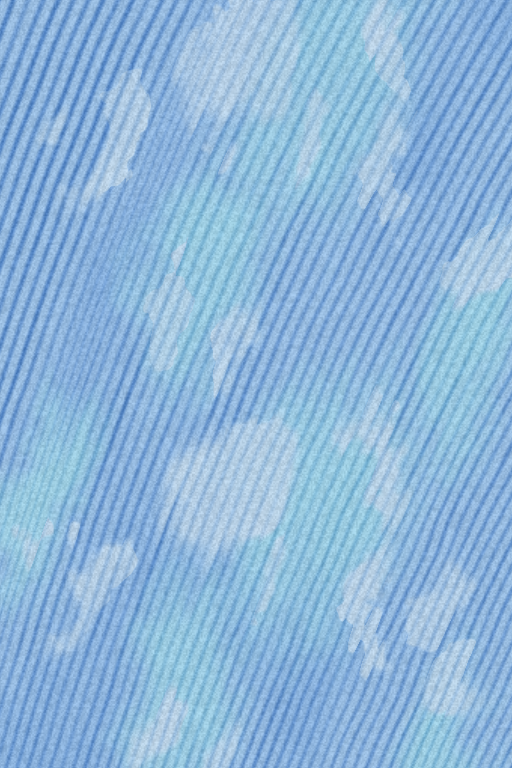
A WebGL 1 fragment shader for this texture:

```glsl
precision highp float;
// Pleated fabric: slanting, slightly fanned folds over a blue watercolour print.
// The print is a set of ragged ellipses, repeated down the cloth and torn along
// the folds; noise adds uneven dye, wavering grooves and a fine woven grain.

uniform vec2 u_resolution;

const float PLEATS = 40.0;              // folds across the width
const float LEAN_LEFT = 0.33;           // sideways run per unit of height
const float LEAN_RIGHT = 0.51;
const float WAVER = 0.13;               // groove wobble, in folds
const float TIGHT_AT = 0.14;            // band of narrow, shallow folds
const float TIGHT_WIDTH = 0.05;
const float TEAR = 0.075;               // print offset from fold to fold
const float GRAIN = 0.10;
const vec2 PRINT_STEP = vec2(-0.04, 0.84);

const vec3 BLUE = vec3(0.60, 0.74, 0.88);
const vec3 BLUE_GROOVE = vec3(0.34, 0.53, 0.77);
const vec3 DEEP_DYE = vec3(0.50, 0.665, 0.855);
const vec3 AQUA = vec3(0.62, 0.81, 0.885);
const vec3 AQUA_GROOVE = vec3(0.44, 0.68, 0.81);
const vec3 PALE = vec3(0.735, 0.825, 0.90);
const vec3 PALE_GROOVE = vec3(0.57, 0.71, 0.85);

float hash(vec2 p) {
  vec3 q = fract(p.xyx * vec3(0.1031, 0.1030, 0.0973));
  q += dot(q, q.yzx + 33.33);
  return fract((q.x + q.y) * q.z);
}

float noise(vec2 p) {
  vec2 i = floor(p), f = fract(p);
  f = f * f * (3.0 - 2.0 * f);
  return mix(mix(hash(i), hash(i + vec2(1.0, 0.0)), f.x),
             mix(hash(i + vec2(0.0, 1.0)), hash(i + 1.0), f.x), f.y);
}

float fbm(vec2 p) {
  float sum = 0.0, gain = 0.5;
  for (int i = 0; i < 4; i++) {
    sum += gain * noise(p);
    p = p * 2.03 + 17.0;
    gain *= 0.5;
  }
  return sum;
}

// Positive inside a slanted ellipse, 1 at its centre.
float blot(vec2 p, vec2 centre, vec2 radius, float slant) {
  vec2 d = p - centre;
  d.x += slant * d.y;
  return 1.0 - length(d / radius);
}

float paleBlots(vec2 p) {
  float m = blot(p, vec2(0.44, 0.12), vec2(0.07, 0.17), 0.1);
  m = max(m, blot(p, vec2(0.53, 0.09), vec2(0.10, 0.15), 0.2));
  m = max(m, blot(p, vec2(0.59, 0.28), vec2(0.035, 0.09), 0.3));
  m = max(m, blot(p, vec2(0.77, 0.09), vec2(0.04, 0.16), -0.1));
  m = max(m, blot(p, vec2(0.755, 0.29), vec2(0.04, 0.10), 0.3));
  m = max(m, blot(p, vec2(0.76, 0.39), vec2(0.035, 0.11), -0.35));
  m = max(m, blot(p, vec2(0.33, 0.60), vec2(0.045, 0.09), 0.2));
  m = max(m, blot(p, vec2(0.47, 0.65), vec2(0.035, 0.10), 0.2));
  m = max(m, blot(p, vec2(0.92, 0.53), vec2(0.09, 0.07), 0.3));
  m = max(m, blot(p, vec2(0.85, 1.18), vec2(0.05, 0.09), 0.2));
  m = max(m, blot(p, vec2(0.12, 0.21), vec2(0.045, 0.035), 0.5));
  // Crescent: one ellipse bitten by another.
  float bite = blot(p, vec2(0.13, 0.29), vec2(0.065, 0.06), 0.2);
  return max(m, min(blot(p, vec2(0.20, 0.31), vec2(0.075, 0.13), 0.5), -bite));
}

float aquaBlots(vec2 p) {
  float m = blot(p, vec2(0.64, 0.16), vec2(0.20, 0.32), 0.25);
  m = max(m, blot(p, vec2(0.40, 0.52), vec2(0.14, 0.26), 0.2));
  m = max(m, blot(p, vec2(0.89, 0.70), vec2(0.11, 0.26), 0.2));
  return max(m, blot(p, vec2(0.08, 0.97), vec2(0.10, 0.22), 0.25));
}

void main() {
  // Width is 1; y runs down from the top edge.
  float height = u_resolution.y / u_resolution.x;
  vec2 p = gl_FragCoord.xy / u_resolution.x;
  p.y = height - p.y;

  // Fold coordinate: constant along each groove.
  float lean = mix(LEAN_LEFT, LEAN_RIGHT, p.x);
  float across = p.x + lean * (p.y - 0.5 * height);
  float tight = exp(-pow((across - TIGHT_AT) / TIGHT_WIDTH, 2.0));
  float squeeze = 0.04 * smoothstep(TIGHT_AT - TIGHT_WIDTH, TIGHT_AT + TIGHT_WIDTH, across);
  float fold = (across + squeeze) * PLEATS;
  fold += WAVER * (noise(vec2(across * 9.0, p.y * 11.0)) - 0.5) * (1.0 + 2.0 * p.x * p.y);

  // Groove depth, uneven from fold to fold and along each one.
  float f = fract(fold), id = floor(fold);
  float seam = floor(fold + 0.5);
  float groove = smoothstep(0.3, 1.0, abs(f - 0.5) * 2.0);
  float depth = 0.6 + 0.3 * hash(vec2(seam, 3.0))
              + 0.4 * (noise(vec2(seam * 7.3, p.y * 5.0)) - 0.4);
  depth *= (1.0 - 0.5 * tight) * (1.0 + 0.25 * smoothstep(0.12, -0.05, across));
  groove *= clamp(depth, 0.0, 1.1);

  // Print: warped softly, then slipped along each fold.
  float slip = mix(hash(vec2(id, 9.0)), hash(vec2(id + 1.0, 9.0)), smoothstep(0.8, 1.0, f));
  vec2 q = p + vec2(-lean, 1.0) * TEAR * (slip - 0.5);
  q += 0.15 * (vec2(fbm(p * 9.0), fbm(p * 9.0 + 40.0)) - 0.47);
  float pale = -1.0, aqua = -1.0;
  for (int i = 0; i < 2; i++) {
    vec2 local = q - PRINT_STEP * float(i);
    pale = max(pale, paleBlots(local));
    aqua = max(aqua, aquaBlots(local));
  }
  float wash = fbm(vec2(across * 14.0, p.y * 5.0) + 8.0);
  float softness = mix(0.08, 0.6, smoothstep(0.3, 0.7, noise(p * 8.0 + 5.0)));
  pale = smoothstep(0.0, softness, pale) * clamp(0.4 + 0.9 * wash, 0.0, 1.0);
  aqua = smoothstep(-0.2, 0.6, aqua) * clamp(0.6 + 0.6 * wash, 0.0, 1.0);

  // Dye on ridge and groove, then the shading between them.
  float dye = smoothstep(0.42, 0.72, fbm(p * vec2(5.0, 3.5) + 3.0));
  vec3 ridge = mix(BLUE, DEEP_DYE, 0.5 * dye + 0.3 * tight);
  ridge = mix(mix(ridge, AQUA, aqua), PALE, pale);
  vec3 dark = mix(mix(BLUE_GROOVE, AQUA_GROOVE, aqua), PALE_GROOVE, pale);
  vec3 colour = mix(ridge, dark, groove);
  colour += GRAIN * (noise(p * 340.0) + 0.5 * noise(p * 170.0) - 0.75);
  gl_FragColor = vec4(clamp(colour, 0.0, 1.0), 1.0);
}
```
